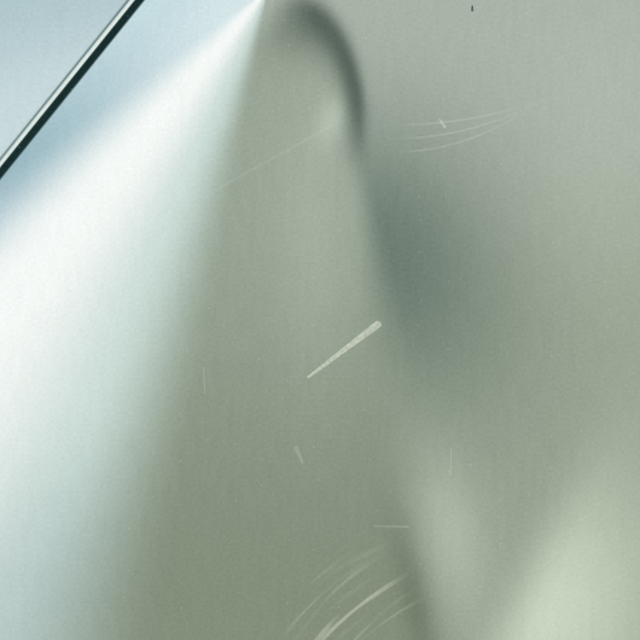
Give the GLSL for this texture, as a three.js fragment shader.

```glsl
// Dented pale sheet metal: a fan of white glare, a folded crease, a panel seam and fine scratches.
#define GLARE_APEX vec2(0.42, 1.02)
#define FOLD_CENTER vec2(0.46, 0.80)
#define FOLD_RADII vec2(0.10, 0.185)
#define SEAM_START vec2(0.0, 0.733)
#define SEAM_DIR vec2(0.627, 0.779)
#define METAL vec3(0.585, 0.635, 0.575)
#define SHADE vec3(0.37, 0.44, 0.40)
#define SKY vec3(0.60, 0.72, 0.76)
#define GLARE vec3(0.96, 0.975, 0.965)
#define SCRATCH vec3(0.83, 0.85, 0.79)
#define GRAIN 0.028

varying vec2 vUv;

vec2 hash2(vec2 p) {
  p = vec2(dot(p, vec2(127.1, 311.7)), dot(p, vec2(269.5, 183.3)));
  return fract(sin(p) * 43758.5) * 2.0 - 1.0;
}

float gradNoise(vec2 p) {
  vec2 i = floor(p), f = fract(p);
  vec2 u = f * f * (3.0 - 2.0 * f), e = vec2(1.0, 0.0);
  float low = mix(dot(hash2(i), f), dot(hash2(i + e.xy), f - e.xy), u.x);
  float high = mix(dot(hash2(i + e.yx), f - e.yx), dot(hash2(i + e.xx), f - e.xx), u.x);
  return mix(low, high, u.y);
}

// Soft elliptical spot, tilted by an angle
float spot(vec2 p, vec2 center, vec2 size, float tilt) {
  vec2 q = p - center;
  float c = cos(tilt), s = sin(tilt);
  q = vec2(c * q.x + s * q.y, c * q.y - s * q.x) / size;
  return exp(-dot(q, q));
}

// Stroke whose half width runs from wa to wb
float stroke(vec2 p, vec2 a, vec2 b, float wa, float wb) {
  vec2 d = b - a;
  float t = clamp(dot(p - a, d) / dot(d, d), 0.0, 1.0);
  float w = mix(wa, wb, t);
  return 1.0 - smoothstep(w - 0.001, w + 0.0015, length(p - a - d * t));
}

// Signed distance across the fold: an arch above, a slanting crease below
float foldDistance(vec2 p) {
  float crease = p.x - 0.56 - 0.16 * max(0.75 - p.y, 0.0);
  float arch = (length((p - FOLD_CENTER) / FOLD_RADII) - 1.0) * 0.10;
  return p.y > FOLD_CENTER.y ? arch : crease;
}

vec3 metalBody(vec2 p) {
  float side = foldDistance(p);
  // Inner flank and outer flank
  vec3 inner = mix(vec3(0.515, 0.56, 0.485), METAL + 0.015, smoothstep(0.05, 0.75, p.y));
  inner += 0.04 * spot(p, vec2(0.49, 0.62), vec2(0.06, 0.25), 0.0);
  inner += 0.09 * spot(p, vec2(0.525, 0.82), vec2(0.025, 0.05), -0.4);
  inner -= 0.08 * spot(p, vec2(0.47, 0.95), vec2(0.06, 0.05), 0.0);
  vec3 outer = mix(vec3(0.60, 0.645, 0.575), vec3(0.665, 0.705, 0.66), smoothstep(0.45, 0.95, p.y));
  outer += 0.03 * spot(p, vec2(0.95, 0.72), vec2(0.13, 0.25), 0.0);
  float shadow = spot(p, vec2(0.58, 0.63), vec2(0.16, 0.19), 0.25);
  shadow = 0.60 * shadow + 0.30 * spot(p, vec2(0.68, 0.49), vec2(0.17, 0.20), 0.5);
  outer = mix(outer, SHADE, min(shadow, 0.85));
  float blur = mix(0.075, 0.022, smoothstep(0.25, 0.75, p.y));
  vec3 col = mix(inner, outer, smoothstep(-blur, blur, side));
  // Dark lip along the arch
  float lip = exp(-pow(side / (side > 0.0 ? 0.014 : 0.022), 2.0));
  lip *= smoothstep(0.41, 0.50, p.x) * smoothstep(0.70, 0.86, p.y);
  col = mix(col, vec3(0.27, 0.32, 0.29), 0.75 * lip);
  // Lower dent: crease shadow, pale lobe, broad lower glow
  col -= 0.09 * spot(p, vec2(0.65, 0.06), vec2(0.026, 0.14), 0.22);
  col += vec3(0.08, 0.085, 0.085) * spot(p, vec2(0.70, 0.17), vec2(0.055, 0.13), 0.2);
  float edge = dot(p - vec2(0.755, 0.0), vec2(0.904, -0.427));
  float glow = smoothstep(-0.035, 0.075, edge) * spot(p, vec2(0.85, 0.04), vec2(0.17, 0.23), -0.3);
  return col + vec3(0.19, 0.19, 0.18) * glow;
}

// Glare fans out by angle around its apex
vec3 addGlare(vec3 col, vec2 p, float seam) {
  vec2 q = GLARE_APEX - p;
  float angle = degrees(atan(q.x, q.y));
  vec3 pale = mix(vec3(0.70, 0.78, 0.765), vec3(0.78, 0.85, 0.825), smoothstep(0.05, 0.4, p.y));
  col = mix(col, pale, smoothstep(9.0, 23.0, angle));
  col = mix(col, GLARE, smoothstep(19.0, 39.0, angle));
  vec3 sky = mix(SKY, vec3(0.77, 0.86, 0.88), smoothstep(0.70, 1.0, p.y));
  sky = mix(sky, GLARE, 0.35 * smoothstep(0.02, 0.13, seam));
  return mix(col, sky, smoothstep(41.0, 56.0, angle));
}

vec3 addSeam(vec3 col, vec2 p, float seam) {
  vec3 panel = mix(vec3(0.78, 0.85, 0.86), vec3(0.69, 0.78, 0.80), smoothstep(0.82, 1.0, p.y - 0.3 * p.x));
  col = mix(panel, col, smoothstep(-0.010, -0.006, seam));
  col = mix(col, vec3(0.30, 0.39, 0.39), 0.7 * exp(-pow((seam + 0.011) / 0.0022, 2.0)));
  col = mix(col, vec3(0.89, 0.92, 0.89), exp(-pow((seam + 0.006) / 0.003, 2.0)));
  float core = smoothstep(-0.005, -0.001, seam) * (1.0 - smoothstep(0.006, 0.011, seam));
  return mix(col, vec3(0.10, 0.18, 0.18), core);
}

vec3 addScratches(vec3 col, vec2 p) {
  float rough = 0.75 + 0.5 * gradNoise(p * 190.0);
  float marks = 0.85 * rough * stroke(p, vec2(0.482, 0.411), vec2(0.590, 0.493), 0.0018, 0.0055);
  // Brushed scuff at the bottom
  vec2 q = p - vec2(0.545, 0.045);
  float along = dot(q, vec2(0.74, 0.67));
  float across = dot(q, vec2(-0.67, 0.74)) + 1.2 * along * along;
  float hairs = smoothstep(0.0, 0.45, gradNoise(vec2(across * 120.0, along * 7.0)));
  marks += 0.50 * hairs * exp(-pow(along / 0.085, 4.0) - pow(across / 0.075, 4.0));
  // Faint sweeping hairlines
  for (int i = 0; i < 3; i++) {
    float k = float(i), x = p.x - 0.62;
    float gap = abs(p.y - 0.763 - 0.021 * k - (1.55 - 0.4 * k) * x * x);
    float span = smoothstep(-0.01, 0.05, x) * (1.0 - smoothstep(0.10, 0.25, x));
    marks += 0.20 * span * (1.0 - smoothstep(0.0005, 0.003, gap));
  }
  marks += 0.45 * stroke(p, vec2(0.687, 0.813), vec2(0.695, 0.802), 0.001, 0.002);
  marks += 0.12 * stroke(p, vec2(0.34, 0.705), vec2(0.52, 0.805), 0.001, 0.002);
  marks += 0.20 * stroke(p, vec2(0.704, 0.258), vec2(0.705, 0.298), 0.001, 0.001);
  marks += 0.22 * stroke(p, vec2(0.463, 0.300), vec2(0.472, 0.278), 0.003, 0.002);
  marks += 0.18 * stroke(p, vec2(0.318, 0.425), vec2(0.320, 0.385), 0.001, 0.001);
  marks += 0.18 * stroke(p, vec2(0.585, 0.178), vec2(0.637, 0.177), 0.001, 0.002);
  // Scattered dust
  vec2 cell = floor(p * 24.0), seed = hash2(cell);
  float dust = length(fract(p * 24.0) - 0.5 - 0.35 * seed) / 24.0;
  marks += 0.16 * step(0.45, seed.x) * (1.0 - smoothstep(0.0005, 0.0025, dust));
  col = mix(col, SCRATCH, clamp(marks, 0.0, 1.0));
  return mix(col, SHADE * 0.6, 0.7 * stroke(p, vec2(0.738, 0.990), vec2(0.738, 0.984), 0.001, 0.0015));
}

void main() {
  vec2 p = vUv;
  float seam = dot(p - SEAM_START, vec2(SEAM_DIR.y, -SEAM_DIR.x));
  vec3 col = addGlare(metalBody(p), p, seam);
  col = addScratches(addSeam(col, p, seam), p);
  col += GRAIN * (gradNoise(p * 210.0) + 0.5 * gradNoise(p * vec2(90.0, 25.0)));
  gl_FragColor = vec4(clamp(col, 0.0, 1.0), 1.0);
}
```
